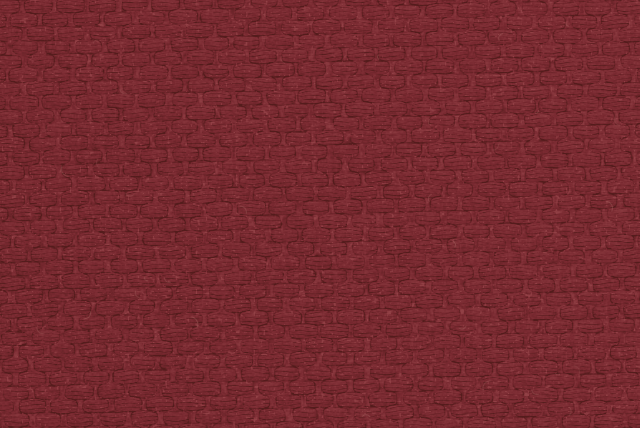
Give the GLSL for this texture, as a WebGL 2 fragment shader.

```glsl
#version 300 es
precision highp float;
// Woven red cloth: bulging staggered yarn bundles over sunken crossings, with stray lint.
uniform vec2 u_resolution;
out vec4 outColor;

const float TAU = 6.2831853;
const float ASPECT = 1.497;
const float TILT = 0.022;
const vec2 REPEATS = vec2(20.0, 31.0);
const vec2 BUNDLE = vec2(0.96, 0.51);
const vec3 SHADOW = vec3(0.33, 0.11, 0.11);
const vec3 CLOTH = vec3(0.472, 0.16, 0.188);
const vec3 SHEEN = vec3(0.57, 0.25, 0.27);
const vec3 LINT = vec3(0.66, 0.41, 0.39);

float hash(vec2 p) {
  return fract(sin(dot(p, vec2(127.1, 311.7))) * 43758.5453);
}

float noise(vec2 p) {
  vec2 i = floor(p), f = fract(p);
  f = f * f * (3.0 - 2.0 * f);
  float low = mix(hash(i), hash(i + vec2(1, 0)), f.x);
  float high = mix(hash(i + vec2(0, 1)), hash(i + vec2(1, 1)), f.x);
  return mix(low, high, f.y);
}

// Approximate distance to a rounded lens
float lens(vec2 p, vec2 halfSize) {
  const float N = 3.6;
  vec2 a = abs(p) / halfSize + 0.001;
  float f = pow(pow(a.x, N) + pow(a.y, N), 1.0 / N);
  vec2 slope = pow(a / f, vec2(N - 1.0)) / halfSize;
  return (f - 1.0) / length(slope);
}

// Soft coverage of a distance; blur is in the same units
float cover(float d, float blur) {
  return 1.0 - smoothstep(-blur, blur, d);
}

// Brightness of a raised bundle: rounded yarns that bow with its outline
float bundleTone(vec2 q, float d, float seed) {
  float bow = sqrt(max(1.0 - 0.5 * q.x * q.x, 0.2));
  float across = q.y / bow + 0.06 * sin(q.x * 2.5 + seed * TAU);
  float yarn = abs(cos(TAU * 0.5 * (across * (2.7 + 0.8 * seed) + 0.5 * seed)));
  float groove = 1.0 - smoothstep(0.0, 0.6, yarn);
  float depth = mix(0.15, 0.45, noise(q * vec2(1.6, 3.0) + seed * 91.0));
  float tone = 0.57 - depth * groove + 0.18 * q.y;
  return tone - 0.24 * smoothstep(-0.09, 0.02, d) - 0.06 * q.x * q.x;
}

// Brightness of the sunken crossing threads
float crossingTone(vec2 g) {
  float fibres = noise(g * vec2(16.0, 3.0));
  return 0.36 + 0.42 * fibres;
}

float weaveTone(vec2 g, float blur) {
  float stretch = ASPECT * REPEATS.y / REPEATS.x;
  float tone = crossingTone(g);
  // Bundles of the rows above and below overlap into this one
  for (int k = 1; k >= -1; k--) {
    float row = floor(g.y) + float(k);
    float x = g.x + 0.5 * mod(row, 2.0);
    vec2 id = vec2(floor(x), row);
    float seed = hash(id);
    vec2 q = vec2((fract(x) - 0.5) * stretch, g.y - row - 0.5);
    q += 0.12 * (vec2(hash(id + 7.3), hash(id + 5.9)) - 0.5) * vec2(1.0, 0.4);
    float d = lens(q, BUNDLE + vec2(0.14, 0.05) * (seed - 0.5));
    float gap = smoothstep(0.25, 0.7, noise(g * vec2(6.0, 3.0) + 11.0));
    tone -= 0.48 * gap * cover(d - 0.05, 0.06);
    float bundle = bundleTone(q, d, seed) + 0.05 * (hash(id + 3.1) - 0.5);
    tone = mix(tone, bundle, cover(d, blur));
  }
  return tone;
}

// Scattered short curved hairs, as arcs of small circles
float lintMask(vec2 p, float pixel) {
  float mask = 0.0;
  for (int i = 0; i < 36; i++) {
    vec2 key = vec2(float(i), 4.7);
    vec2 centre = vec2(hash(key) * ASPECT, hash(key + 1.3));
    float radius = mix(0.005, 0.018, hash(key + 2.9));
    float turn = hash(key + 5.1) * TAU;
    vec2 v = p - centre;
    float arc = cover(abs(length(v) - radius) - 0.0006, pixel);
    float facing = dot(v, vec2(cos(turn), sin(turn))) / max(length(v), 0.0001);
    mask = max(mask, arc * smoothstep(0.45, 0.7, facing) * mix(0.2, 0.6, hash(key + 8.2)));
  }
  return mask;
}

vec3 clothColor(float tone) {
  vec3 color = mix(SHADOW, CLOTH, clamp(tone * 2.0, 0.0, 1.0));
  return mix(color, SHEEN, clamp(tone * 2.0 - 1.0, 0.0, 1.0));
}

void main() {
  vec2 p = gl_FragCoord.xy / u_resolution.y;
  float pixel = 1.0 / u_resolution.y;

  // Threads rise gently to the right and drift a little
  vec2 g = vec2(p.x + TILT * p.y, p.y - TILT * p.x);
  g *= vec2(REPEATS.x / ASPECT, REPEATS.y);
  g.x += 0.10 * (noise(p * vec2(5.0, 16.0)) - 0.5);
  g.y += 0.10 * (noise(p * vec2(5.0, 4.0) + 9.0) - 0.5);
  float tone = weaveTone(g, max(0.03, 0.6 * pixel * REPEATS.y));

  // Fibre grain, pale flecks and uneven light
  tone += 0.24 * (noise(p * vec2(130.0, 340.0)) - 0.5);
  tone += 0.22 * (noise(p * 300.0 + 31.0) - 0.5);
  tone += 0.45 * smoothstep(0.76, 1.0, noise(p * vec2(170.0, 210.0) + 17.0));
  tone += 0.06 * (p.x / ASPECT - 0.5) + 0.03 * (p.y - 0.5);

  vec3 color = mix(clothColor(tone), LINT, lintMask(p, pixel));
  outColor = vec4(color, 1.0);
}
```
